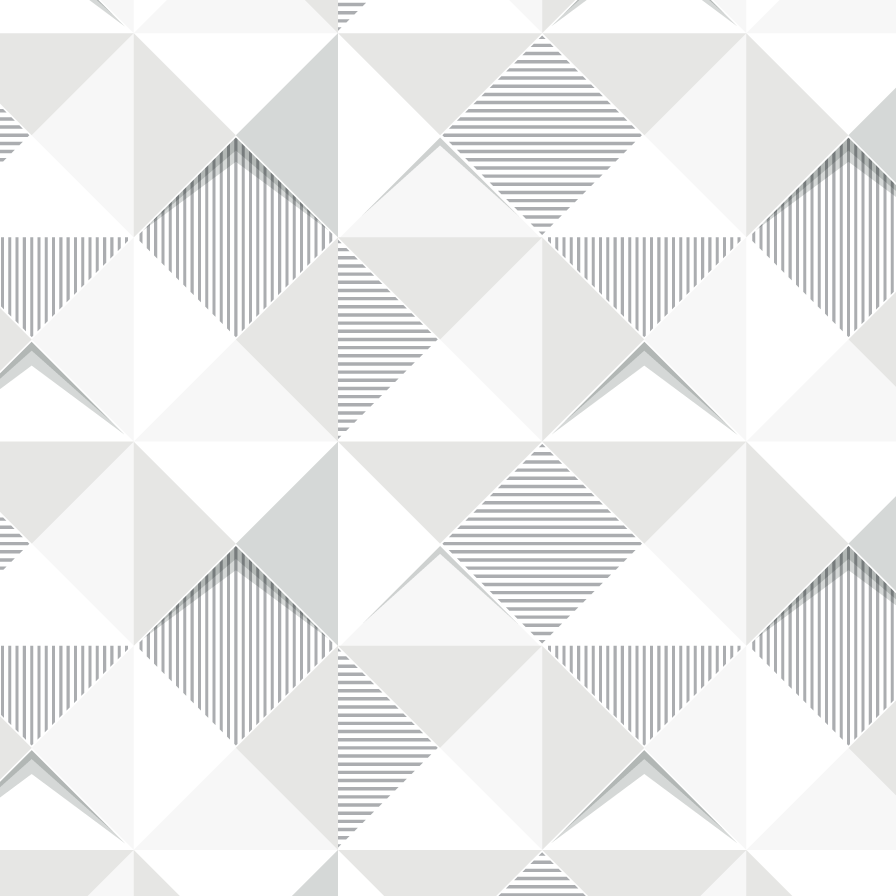
A three.js fragment shader for this pattern:

```glsl
// Grey geometric pattern: squares split into four triangles, some striped, some with folded-paper shadows.
varying vec2 vUv;

// Layout, in canvas units
const float CELL = 0.2279;
const vec2 ORIGIN = vec2(0.1493, 0.0514);

// Details, in units of one cell
const float ROW_STRIPES = 25.0;    // horizontal stripes per cell
const float COLUMN_STRIPES = 28.0; // vertical stripes per cell
const float STRIPE_FILL = 0.42;
const float RIM = 0.008;           // white edge of striped and shaded faces

// Depth of the dark and light shadow layers below the apex
const vec2 DEEP_SHADOW = vec2(0.075, 0.130);
const vec2 FOLD_SHADOW = vec2(0.055, 0.128);
const vec2 THIN_SHADOW = vec2(0.0, 0.050);

const vec3 WHITE = vec3(1.0);
const vec3 PALE = vec3(0.968);
const vec3 GREY = vec3(0.902, 0.902, 0.894);
const vec3 SILVER = vec3(0.835, 0.847, 0.843);
const vec3 STRIPE = vec3(0.67, 0.68, 0.69);

// Face kinds: white, pale, grey, silver, horizontal and vertical stripes
const float W = 0.0;
const float P = 1.0;
const float G = 2.0;
const float S = 3.0;
const float H = 4.0;
const float V = 5.0;

const int SAMPLES = 4; // per pixel side, for smooth edges

// Kinds of the top, right, bottom and left faces of a cell
vec4 cellFaces(vec2 id) {
  if (id.y > 0.5) {
    if (id.x < 0.5) return vec4(W, S, V, G);
    if (id.x < 1.5) return vec4(G, H, P, W);
    return vec4(G, P, W, H);
  }
  if (id.x < 0.5) return vec4(V, G, P, W);
  if (id.x < 1.5) return vec4(G, P, W, H);
  return vec4(V, P, W, G);
}

vec2 cellShadow(vec2 id) {
  if (id.y > 0.5 && id.x < 0.5) return DEEP_SHADOW;
  if (id.y > 0.5 && id.x < 1.5) return THIN_SHADOW;
  if (id.y < 0.5 && id.x > 1.5) return FOLD_SHADOW;
  return vec2(0.0);
}

// Stripe of the given phase, centred on whole numbers
vec3 stripes(float phase) {
  float offset = abs(fract(phase + 0.5) - 0.5);
  return offset < 0.5 * STRIPE_FILL ? STRIPE : WHITE;
}

vec3 faceColor(float kind, vec2 p) {
  if (kind < 0.5) return WHITE;
  if (kind < 1.5) return PALE;
  if (kind < 2.5) return GREY;
  if (kind < 3.5) return SILVER;
  if (kind < 4.5) return stripes(p.y * ROW_STRIPES);
  return stripes(p.x * COLUMN_STRIPES);
}

// Chevron that tapers from the cell centre to its lower corners
bool inChevron(vec2 p, float depth) {
  return -p.y < depth + abs(p.x) * (1.0 - 2.0 * depth);
}

vec3 pattern(vec2 uv) {
  vec2 grid = (uv - ORIGIN) / CELL;
  vec2 id = mod(floor(grid), vec2(3.0, 2.0));
  vec2 p = fract(grid) - 0.5;
  vec2 a = abs(p);

  // Pick the triangle
  vec4 faces = cellFaces(id);
  bool upright = a.y > a.x;
  bool bottom = upright && p.y < 0.0;
  float kind = upright ? (bottom ? faces.z : faces.x)
                       : (p.x > 0.0 ? faces.y : faces.w);
  vec3 color = faceColor(kind, p);

  // Overlapping shadow layers darken the bottom face
  vec2 shadow = cellShadow(id);
  bool shaded = bottom && shadow.y > 0.0;
  if (shaded) {
    if (inChevron(p, shadow.x)) color *= SILVER;
    if (inChevron(p, shadow.y)) color *= SILVER;
  }

  // White rim along the diagonals
  float diagonal = abs(a.x - a.y) * 0.7071;
  if ((kind > 3.5 || shaded) && diagonal < RIM) color = WHITE;
  return color;
}

void main() {
  vec2 pixel = fwidth(vUv);
  vec3 sum = vec3(0.0);
  for (int j = 0; j < SAMPLES; j++) {
    for (int i = 0; i < SAMPLES; i++) {
      vec2 offset = (vec2(float(i), float(j)) + 0.5) / float(SAMPLES) - 0.5;
      sum += pattern(vUv + offset * pixel);
    }
  }
  gl_FragColor = vec4(sum / float(SAMPLES * SAMPLES), 1.0);
}
```
